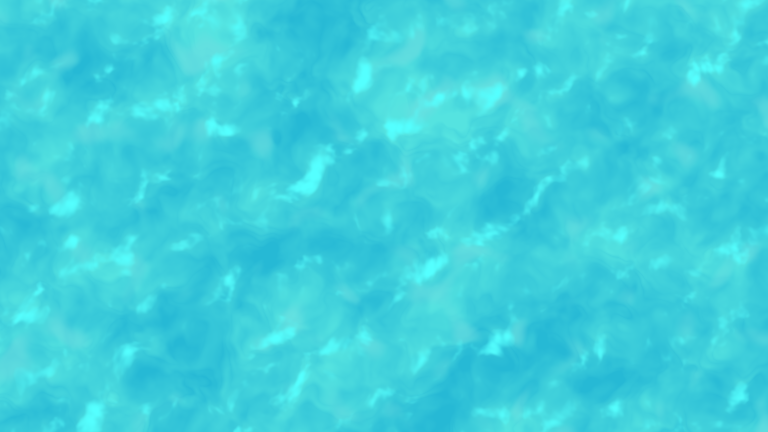
A Shadertoy shader for this texture:

```glsl
// Bright turquoise water surface with soft bumps and slanted glints.
#define CLOUD_SCALE 3.6
#define BUMP_SCALE 8.5
#define WARP 0.035
#define LIGHT_STEP 0.015
#define CLOUD_CONTRAST 1.05
#define SHADE_CONTRAST 0.45
#define CREASE_CONTRAST 0.45
#define GLINT_LOW 0.12
#define GLINT_HIGH 0.58

const vec3 DEEP = vec3(0.15, 0.725, 0.835);
const vec3 SHALLOW = vec3(0.315, 0.875, 0.875);
const vec3 GLINT = vec3(0.33, 1.0, 1.0);
const vec3 PALE = vec3(0.43, 0.87, 0.88);
const vec2 LIGHT_DIR = vec2(-0.64, 0.77);

vec2 hashGradient(vec2 cell) {
    vec3 q = fract(cell.xyx * vec3(0.1031, 0.1030, 0.0973));
    q += dot(q, q.yzx + 33.33);
    return 2.0 * fract((q.xx + q.yz) * q.zy) - 1.0;
}

float gradientNoise(vec2 p) {
    vec2 i = floor(p), f = fract(p);
    vec2 u = f * f * f * (f * (f * 6.0 - 15.0) + 10.0);
    vec2 o = vec2(0.0, 1.0);
    float bottom = mix(dot(hashGradient(i), f),
                       dot(hashGradient(i + o.yx), f - o.yx), u.x);
    float top = mix(dot(hashGradient(i + o.xy), f - o.xy),
                    dot(hashGradient(i + o.yy), f - o.yy), u.x);
    return mix(bottom, top, u.y);
}

float fbm(vec2 p, float gain) {
    const mat2 TURN = mat2(0.8, 0.6, -0.6, 0.8);
    float sum = 0.0, amplitude = 1.0;
    for (int octave = 0; octave < 4; octave++) {
        sum += amplitude * gradientNoise(p);
        p = TURN * p * 2.03 + 17.3;
        amplitude *= gain;
    }
    return sum;
}

float bumpHeight(vec2 p) {
    return fbm(p * BUMP_SCALE + 41.0, 0.48);
}

void mainImage(out vec4 fragColor, in vec2 fragCoord) {
    vec2 p = fragCoord / iResolution.y + 3.0;

    // Bend the domain so the bumps look folded
    p += WARP * vec2(gradientNoise(p * 9.0), gradientNoise(p * 9.0 + 57.0));

    // Broad patches, slope towards the light and fine creases
    float cloud = fbm(p * CLOUD_SCALE, 0.6);
    vec2 stepToLight = LIGHT_DIR * LIGHT_STEP;
    float slope = bumpHeight(p - stepToLight) - bumpHeight(p + stepToLight);
    float crease = abs(gradientNoise(p * 15.0 + 3.0 * cloud)) - 0.16;

    // Water body
    float tone = 0.56 + CLOUD_CONTRAST * cloud + SHADE_CONTRAST * slope
               + CREASE_CONTRAST * crease;
    vec3 color = mix(DEEP, SHALLOW, clamp(tone, 0.0, 1.1));

    // Milky patches on the shallow parts
    float milk = smoothstep(0.15, 0.5, gradientNoise(p * 11.0 + 80.0) + 0.3 * cloud);
    color = mix(color, PALE, 0.55 * milk);

    // Glints on slopes facing the light
    float glint = smoothstep(GLINT_LOW, GLINT_HIGH, slope + 0.25 * cloud);
    color = mix(color, GLINT, glint);

    fragColor = vec4(color, 1.0);
}
```
